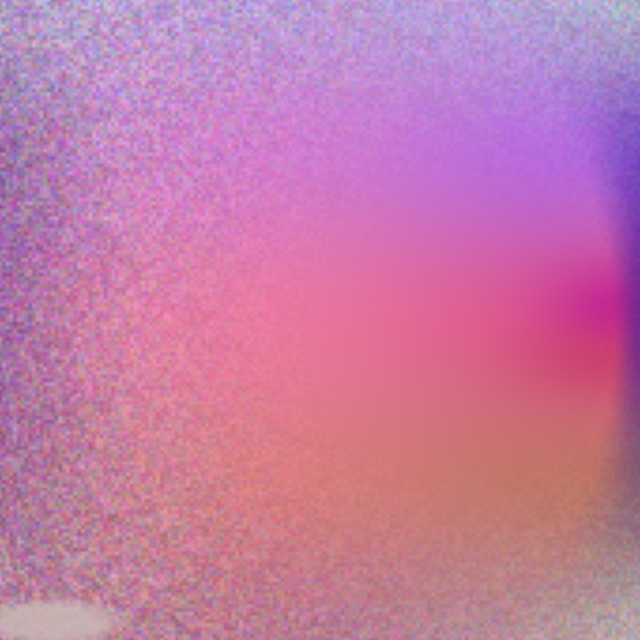
A WebGL 1 fragment shader for this background:

```glsl
precision highp float;
// Soft pink, violet and orange gradient with a magenta glow and coloured grain.

uniform vec2 u_resolution;

// Vertical ramp through five evenly spaced colours, bottom to top.
vec3 ramp(float y, vec3 a, vec3 b, vec3 c, vec3 d, vec3 e) {
  float t = clamp(y, 0.0, 1.0) * 4.0;
  vec3 color = mix(a, b, smoothstep(-0.1, 1.1, t));
  color = mix(color, c, smoothstep(0.9, 2.1, t));
  color = mix(color, d, smoothstep(1.9, 3.1, t));
  return mix(color, e, smoothstep(2.9, 4.1, t));
}

// Elliptical falloff, one at its centre.
float glow(vec2 p, vec2 center, vec2 radius) {
  vec2 q = (p - center) / radius;
  return exp(-dot(q, q));
}

vec3 hash3(vec2 cell) {
  vec3 q = fract(cell.xyx * vec3(0.1031, 0.1030, 0.0973));
  q += dot(q, q.yxz + 33.33);
  return fract((q.xxy + q.yzz) * q.zyx);
}

// Smooth colour noise centred on zero.
vec3 colorNoise(vec2 p) {
  vec2 cell = floor(p);
  vec2 f = fract(p);
  f = f * f * (3.0 - 2.0 * f);
  vec3 low = mix(hash3(cell), hash3(cell + vec2(1.0, 0.0)), f.x);
  vec3 high = mix(hash3(cell + vec2(0.0, 1.0)), hash3(cell + 1.0), f.x);
  return mix(low, high, f.y) - 0.5;
}

// Four vertical ramps blended from left to right.
vec3 gradient(vec2 p) {
  vec3 left = ramp(p.y, vec3(0.70, 0.52, 0.60), vec3(0.64, 0.44, 0.60),
    vec3(0.62, 0.42, 0.63), vec3(0.60, 0.44, 0.65), vec3(0.69, 0.61, 0.77));
  vec3 inner = ramp(p.y, vec3(0.73, 0.52, 0.60), vec3(0.78, 0.52, 0.60),
    vec3(0.86, 0.52, 0.66), vec3(0.80, 0.54, 0.77), vec3(0.74, 0.63, 0.82));
  vec3 middle = ramp(p.y, vec3(0.72, 0.47, 0.57), vec3(0.85, 0.49, 0.50),
    vec3(0.92, 0.47, 0.62), vec3(0.83, 0.48, 0.80), vec3(0.73, 0.61, 0.84));
  vec3 right = ramp(p.y, vec3(0.70, 0.55, 0.59), vec3(0.75, 0.46, 0.40),
    vec3(0.86, 0.33, 0.54), vec3(0.71, 0.41, 0.87), vec3(0.71, 0.64, 0.85));
  vec3 color = mix(left, inner, smoothstep(-0.05, 0.24, p.x));
  color = mix(color, middle, smoothstep(0.12, 0.48, p.x));
  return mix(color, right, smoothstep(0.40, 0.92, p.x));
}

// Curved shadow on the right that fades to grey in the corners.
vec3 addRightEdge(vec3 color, vec2 p) {
  vec3 edge = ramp(p.y, vec3(0.72, 0.67, 0.67), vec3(0.52, 0.36, 0.44),
    vec3(0.48, 0.15, 0.55), vec3(0.46, 0.27, 0.75), vec3(0.70, 0.70, 0.79));
  float bend = (p.y - 0.48) * (p.y - 0.48);
  float start = 0.955 - 0.9 * bend;
  float width = 0.045 + 1.1 * bend;
  return mix(color, edge, smoothstep(start, start + width, p.x));
}

// Grain grows with distance from the clear area.
vec3 grain(vec2 p) {
  float amount = smoothstep(0.12, 0.78, length(p - vec2(0.73, 0.48)));
  vec3 noise = colorNoise(p * 170.0) + 0.5 * colorNoise(p * 85.0 + 37.0);
  float shade = dot(noise, vec3(0.333));
  return amount * 0.26 * mix(noise, vec3(shade), 0.3);
}

void main() {
  vec2 p = gl_FragCoord.xy / u_resolution;
  vec3 color = gradient(p);

  // Magenta above, warm red below.
  color = mix(color, vec3(0.74, 0.10, 0.58),
    0.8 * glow(p, vec2(0.97, 0.515), vec2(0.11, 0.075)));
  color = mix(color, vec3(0.78, 0.24, 0.38),
    0.6 * glow(p, vec2(0.94, 0.435), vec2(0.12, 0.055)));
  color = addRightEdge(color, p);
  color += grain(p);

  // Pale patch in the lower left corner.
  float patchMask = smoothstep(1.35, 0.6, length((p - vec2(0.08, 0.028)) / vec2(0.105, 0.033)));
  color = mix(color, vec3(0.79, 0.72, 0.71), 0.85 * patchMask);

  gl_FragColor = vec4(clamp(color, 0.0, 1.0), 1.0);
}
```
